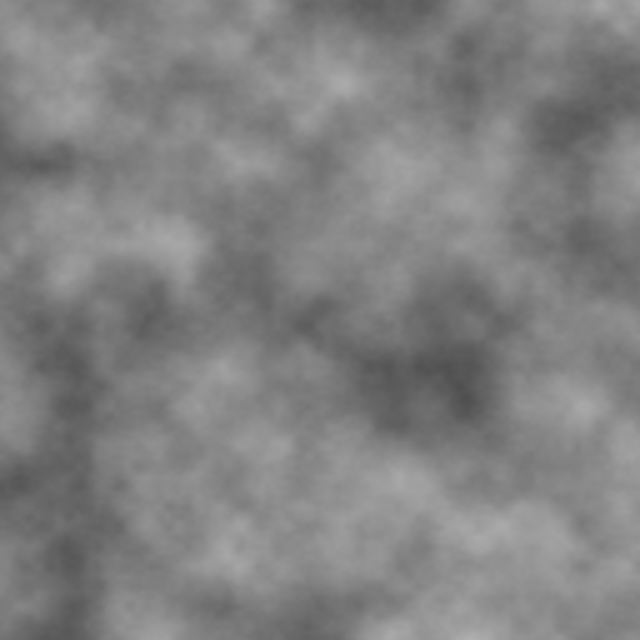
Reproduce this texture procedurally as a three.js fragment shader.

```glsl
// Soft grey cloud texture: fractal value noise on a square lattice.
// Five octaves, each twice as fine and half as strong, are summed
// and mapped to a narrow band of mid greys.

varying vec2 vUv;

float hash(vec2 cell) {
  return fract(sin(dot(cell, vec2(127.1, 311.7))) * 43758.5453);
}

// Random lattice values, blended smoothly across each cell
float valueNoise(vec2 p) {
  vec2 cell = floor(p);
  vec2 f = fract(p);
  vec2 blend = f * f * (3.0 - 2.0 * f);
  float bottom = mix(hash(cell), hash(cell + vec2(1.0, 0.0)), blend.x);
  float top = mix(hash(cell + vec2(0.0, 1.0)), hash(cell + vec2(1.0, 1.0)), blend.x);
  return mix(bottom, top, blend.y);
}

// Octave sum, centred on zero
float cloudNoise(vec2 p) {
  float sum = 0.0;
  float amplitude = 0.5;
  for (int octave = 0; octave < 5; octave++) {
    sum += amplitude * (valueNoise(p) - 0.5);
    p = p * 2.0 + vec2(17.3, 9.1);
    amplitude *= 0.5;
  }
  return sum;
}

void main() {
  // About eight of the broadest patches span the canvas
  float cloud = cloudNoise(vUv * 8.0 + vec2(3.0, 5.0));

  // Low contrast around a mid grey
  float grey = 0.493 + 0.53 * cloud;
  gl_FragColor = vec4(vec3(grey), 1.0);
}
```
